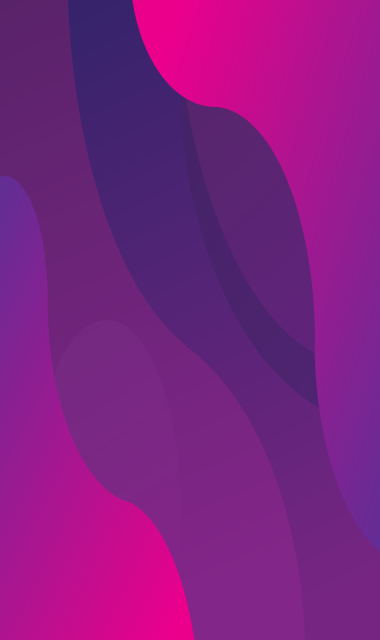
Reproduce this background procedurally as a Shadertoy shader.

```glsl
// Flowing violet layers between two magenta blobs with S-shaped edges.

const vec3 MAGENTA    = vec3(0.920, 0.000, 0.550);
const vec3 VIOLET     = vec3(0.390, 0.175, 0.580);
const vec3 PLUM       = vec3(0.350, 0.137, 0.415);
const vec3 ORCHID     = vec3(0.515, 0.148, 0.540);
const vec3 NAVY       = vec3(0.212, 0.137, 0.424);
const vec3 GRAPE      = vec3(0.465, 0.145, 0.510);
const vec3 SHADE_TOP  = vec3(0.270, 0.138, 0.408);
const vec3 SHADE_LOW  = vec3(0.308, 0.140, 0.440);
const vec3 LENS_TOP   = vec3(0.340, 0.146, 0.425);
const vec3 LENS_LOW   = vec3(0.374, 0.140, 0.478);
const vec3 PETAL_TOP  = vec3(0.455, 0.162, 0.502);
const vec3 PETAL_LOW  = vec3(0.510, 0.146, 0.535);

// Signed distance to an ellipse, measured in output samples; negative inside.
float ellipse(vec2 p, vec2 centre, vec2 radius) {
    vec2 q = (p - centre) / radius;
    float k = length(q);
    vec2 slope = q / (radius * iResolution.xy);
    return (k - 1.0) * k / max(length(slope), 1e-6);
}

// Linear blend of two colours along the line from a to b.
vec3 ramp(vec2 p, vec2 a, vec2 b, vec3 colourA, vec3 colourB) {
    vec2 axis = b - a;
    float t = clamp(dot(p - a, axis) / dot(axis, axis), 0.0, 1.0);
    return mix(colourA, colourB, t);
}

// Paint a layer with a smooth edge.
vec3 paint(vec3 below, vec3 layer, float dist) {
    return mix(below, layer, clamp(0.5 - dist, 0.0, 1.0));
}

// Wide diagonal band: one arc bends into the opposite arc.
float bandShape(vec2 p) {
    return p.x < 0.49
        ? ellipse(p, vec2(0.638, 1.052), vec2(0.4605, 0.625))
        : -ellipse(p, vec2(0.303, -0.029), vec2(0.500, 0.526));
}

// Rounded petal with a narrow left and a long right shoulder.
float petalShape(vec2 p) {
    return p.x < 0.281
        ? ellipse(p, vec2(0.281, 0.311), vec2(0.164, 0.189))
        : ellipse(p, vec2(0.281, 0.193), vec2(0.197, 0.307));
}

// Upper right blob: three joined arcs.
float upperBlob(vec2 p) {
    if (p.y < 0.466) return ellipse(p, vec2(1.096, 0.466), vec2(0.268, 0.352));
    return p.x < 0.564
        ? ellipse(p, vec2(0.566, 1.052), vec2(0.224, 0.219))
        : -ellipse(p, vec2(0.561, 0.466), vec2(0.268, 0.367));
}

// Lower left blob: three joined arcs.
float lowerBlob(vec2 p) {
    if (p.y > 0.533) return ellipse(p, vec2(0.011, 0.536), vec2(0.114, 0.189));
    return p.x < 0.334
        ? -ellipse(p, vec2(0.373, 0.531), vec2(0.248, 0.319))
        : ellipse(p, vec2(0.296, -0.120), vec2(0.230, 0.342));
}

void mainImage(out vec4 fragColor, in vec2 fragCoord) {
    vec2 p = fragCoord / iResolution.xy;

    // Backdrop and diagonal band
    vec3 colour = ramp(p, vec2(0.05, 1.0), vec2(0.30, 0.0), PLUM, ORCHID);
    vec3 band = ramp(p, vec2(0.25, 1.0), vec2(0.55, -0.03), NAVY, GRAPE);
    colour = paint(colour, band, bandShape(p));

    // Shaded strip and the lens beside it
    vec3 shade = ramp(p, vec2(0.5, 0.8), vec2(0.8, 0.4), SHADE_TOP, SHADE_LOW);
    vec3 lens = ramp(p, vec2(0.5, 0.82), vec2(0.7, 0.45), LENS_TOP, LENS_LOW);
    colour = paint(colour, shade, ellipse(p, vec2(1.009, 0.884), vec2(0.537, 0.549)));
    colour = paint(colour, lens, ellipse(p, vec2(0.939, 1.078), vec2(0.482, 0.647)));

    // Pale petal
    vec3 petal = ramp(p, vec2(0.25, 0.5), vec2(0.4, 0.1), PETAL_TOP, PETAL_LOW);
    colour = paint(colour, petal, petalShape(p));

    // Bright corner blobs
    vec3 upper = ramp(p, vec2(0.44, 0.92), vec2(1.19, 0.53), MAGENTA, VIOLET);
    vec3 lower = ramp(p, vec2(0.47, 0.036), vec2(-0.13, 0.516), MAGENTA, VIOLET);
    colour = paint(colour, upper, upperBlob(p));
    colour = paint(colour, lower, lowerBlob(p));

    fragColor = vec4(colour, 1.0);
}
```
